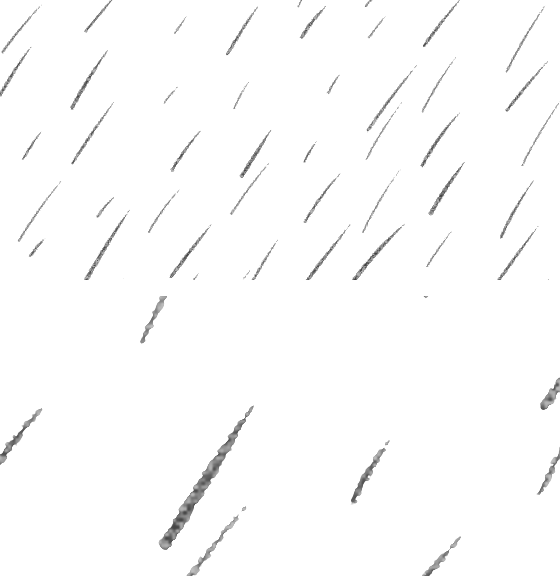
Top, the full canvas; bottom, a detail of the centre.
Give the GLSL for this pattern, as a Shadertoy shader.

```glsl
// Slanted pencil strokes, like rain, scattered on white paper.
// Lengths are in units of the canvas height.
#define CELL vec2(0.25, 0.2)            // one stroke per cell
#define JITTER 0.55                     // scatter inside a cell
#define LENGTH_RANGE vec2(0.07, 0.33)
#define RADIUS_RANGE vec2(0.0036, 0.0108)
#define ANGLE_RANGE vec2(0.85, 1.06)    // radians from horizontal
#define BOW 0.035                       // bend, as a share of the length
#define GRAIN_SCALE 230.0
#define EDGE_ROUGHNESS 0.0045
#define INK_RANGE vec2(0.6, 0.76)       // darkness of light and heavy strokes

float hash(vec2 p) {
    return fract(sin(dot(p, vec2(127.1, 311.7))) * 43758.5453);
}

float noise(vec2 p) {
    vec2 i = floor(p), f = fract(p);
    f = f * f * (3.0 - 2.0 * f);
    return mix(mix(hash(i), hash(i + vec2(1, 0)), f.x),
               mix(hash(i + vec2(0, 1)), hash(i + vec2(1, 1)), f.x), f.y);
}

float pick(vec2 range, float amount) {
    return mix(range.x, range.y, amount);
}

// Ink of the stroke that belongs to one cell
float strokeInk(vec2 p, vec2 cell, float grain, float pixel) {
    vec2 shift = vec2(hash(cell + 3.7), hash(cell + 17.3)) - 0.5;
    vec2 center = (cell + 0.5 + JITTER * shift) * CELL;
    float size = hash(cell + 29.1);
    float heavy = pow(hash(cell + 41.9), 1.4) * (0.4 + 0.6 * size);
    float len = pick(LENGTH_RANGE, size);
    float angle = pick(ANGLE_RANGE, hash(cell + 53.3));
    vec2 dir = vec2(cos(angle), sin(angle));

    // Position along and across the bowed spine
    vec2 rel = p - center;
    float along = dot(rel, dir) / len + 0.5;
    float t = clamp(along, 0.0, 1.0);
    float bend = BOW * hash(cell + 67.7) * len * 4.0 * t * (1.0 - t);
    float across = dot(rel, vec2(-dir.y, dir.x)) - bend;

    // Round foot, full body and pointed tip
    float radius = pick(RADIUS_RANGE, heavy) * pow(1.0 - t, 0.75) * (0.8 + t);
    float d = length(vec2((along - t) * len, across)) - radius;
    d += (grain - 0.5) * EDGE_ROUGHNESS;
    float cover = smoothstep(0.6 * pixel, -0.6 * pixel, d);
    return cover * pick(INK_RANGE, sqrt(heavy)) * mix(0.4, 1.0, grain);
}

void mainImage(out vec4 fragColor, in vec2 fragCoord) {
    vec2 p = fragCoord / iResolution.y;
    float pixel = 1.0 / iResolution.y;

    // Paper tooth: fine speckle with a softer, coarser part
    float grain = mix(noise(p * GRAIN_SCALE), noise(p * GRAIN_SCALE * 0.45 + 9.0), 0.3);
    grain = smoothstep(0.1, 0.85, grain);

    // Darkest stroke among the neighbouring cells
    vec2 home = floor(p / CELL);
    float ink = 0.0;
    for (int y = -1; y <= 1; y++)
        for (int x = -1; x <= 1; x++)
            ink = max(ink, strokeInk(p, home + vec2(x, y), grain, pixel));

    fragColor = vec4(vec3(1.0 - ink), 1.0);
}
```
